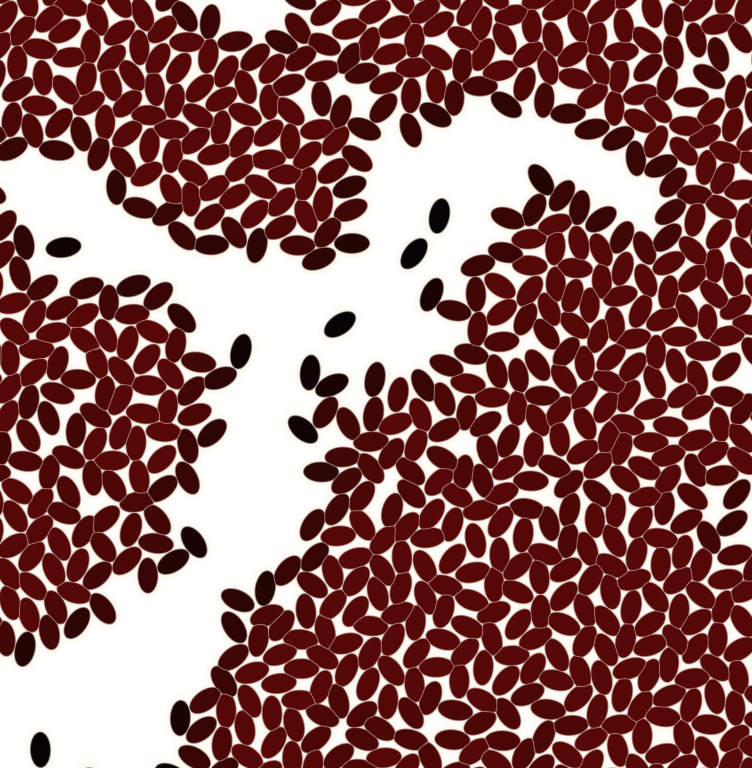
This pattern is drawn by a WebGL 2 fragment shader. Its source:

```glsl
#version 300 es
precision highp float;
// Dark red oval grains crowded into patches, with white clearings between them.
// Grains start on a staggered, jittered grid; two relaxation passes push and turn
// overlapping neighbours apart. Crowded grains are red, lonely ones almost black.

#define CELL 0.0335               // grid spacing, in canvas heights
#define HALF_SIZE vec2(0.69, 0.39) // grain half axes, in cells
#define JITTER 0.42               // scatter of the starting places
#define CLEARING 0.36             // noise level below which the ground is bare
#define PATCH_SCALE 0.17          // noise frequency of the patches, per cell
#define STRAY 0.05                // chance of a lone grain in a clearing
#define TURN 1.4                  // how readily touching grains rotate
#define EDGE 0.0016               // half width of the soft rim, in canvas heights

uniform vec2 u_resolution;
out vec4 fragColor;

const int SIDE = 7;               // cells along one side of the local window
const vec3 LONELY = vec3(0.02, 0.01, 0.01);
const vec3 CROWDED = vec3(0.335, 0.031, 0.021);
const vec3 PAPER = vec3(1.0, 1.0, 0.998);
const vec3 CREAM = vec3(0.985, 0.97, 0.935);

float hash(vec2 p) {
    return fract(sin(dot(p, vec2(127.1, 311.7))) * 43758.5453);
}

float noise(vec2 p) {
    vec2 i = floor(p), f = fract(p);
    f = f * f * (3.0 - 2.0 * f);
    return mix(mix(hash(i), hash(i + vec2(1, 0)), f.x),
               mix(hash(i + vec2(0, 1)), hash(i + vec2(1, 1)), f.x), f.y);
}

// Grain of a cell: centre in xy, direction in zw (zero when the cell is empty)
vec4 seedGrain(vec2 cell) {
    float ground = 0.7 * noise(cell * PATCH_SCALE + 3.7)
                 + 0.3 * noise(cell * PATCH_SCALE * 2.3 + 41.3);
    float chance = ground > CLEARING ? 0.97 : STRAY;
    float present = step(hash(cell + 17.3), chance);
    float angle = 6.2832 * noise(cell * 0.35 + 9.1) + 2.2 * (hash(cell + 5.9) - 0.5);
    vec2 scatter = vec2(hash(cell + 71.7), hash(cell + 33.1)) - 0.5;
    float stagger = 0.5 * mod(cell.y, 2.0) - 0.25;
    vec2 centre = cell + 0.5 + vec2(stagger, 0.0) + JITTER * scatter;
    return vec4(centre, present * vec2(cos(angle), sin(angle)));
}

// Shift and turn that free grain a from grain b, using a soft ellipse contact range
vec4 separation(vec4 a, vec4 b) {
    vec2 sq = HALF_SIZE * HALF_SIZE;
    float chi = (sq.x - sq.y) / (sq.x + sq.y);
    vec2 gap = a.xy - b.xy;
    float dist = max(length(gap), 0.001);
    vec2 dir = gap / dist;
    float alongA = dot(dir, a.zw), alongB = dot(dir, b.zw);
    float both = alongA + alongB, diff = alongA - alongB;
    float c = chi * dot(a.zw, b.zw);
    float range = 2.0 * HALF_SIZE.y * inversesqrt(
        1.0 - 0.5 * chi * (both * both / (1.0 + c) + diff * diff / (1.0 - c)));
    float overlap = max(range - dist, 0.0);
    float spin = 2.0 * alongA * (dir.x * a.w - dir.y * a.z);
    return overlap * vec4(0.46 * dir, TURN * spin * vec2(-a.w, a.z));
}

float ellipseDistance(vec2 p, vec4 grain) {
    vec2 q = p - grain.xy;
    q = vec2(dot(q, grain.zw), dot(q, vec2(-grain.w, grain.z)));
    float k = length(q / HALF_SIZE);
    return k * (k - 1.0) / max(length(q / (HALF_SIZE * HALF_SIZE)), 0.0001);
}

void main() {
    // Tilted grid, so that its rows do not follow the canvas
    vec2 p = mat2(0.84, 0.5426, -0.5426, 0.84) * gl_FragCoord.xy / u_resolution.y / CELL;
    vec2 corner = floor(p) - float(SIDE / 2);
    vec4 grains[SIDE * SIDE];
    for (int k = 0; k < SIDE * SIDE; k++)
        grains[k] = seedGrain(corner + vec2(k % SIDE, k / SIDE));

    // Relaxation: each pass settles a window one cell smaller on every side
    for (int margin = 1; margin <= 2; margin++) {
        vec4 before[SIDE * SIDE] = grains;
        for (int j = margin; j < SIDE - margin; j++)
        for (int i = margin; i < SIDE - margin; i++) {
            int self = j * SIDE + i;
            vec4 grain = before[self];
            if (dot(grain.zw, grain.zw) < 0.5) continue;
            vec4 move = vec4(0.0);
            for (int n = 0; n < 9; n++) {
                vec4 other = before[self + (n / 3 - 1) * SIDE + n % 3 - 1];
                if (n != 4 && dot(other.zw, other.zw) > 0.5) move += separation(grain, other);
            }
            grain += move;
            grains[self] = vec4(grain.xy, normalize(grain.zw));
        }
    }

    // Nearest grain, the runner-up, and how crowded the nearest one is
    float nearest = 9.0, second = 9.0, crowd = 0.0;
    for (int m = 0; m < 9; m++) {
        int self = (m / 3 + 2) * SIDE + m % 3 + 2;
        if (dot(grains[self].zw, grains[self].zw) < 0.5) continue;
        float d = ellipseDistance(p, grains[self]);
        second = min(second, max(d, nearest));
        if (d < nearest) {
            nearest = d;
            crowd = -1.0;
            for (int n = 0; n < 9; n++)
                crowd += length(grains[self + (n / 3 - 1) * SIDE + n % 3 - 1].zw);
        }
    }

    // Seams keep overlapping grains apart; the paper is warmer beside a grain
    float shape = max(nearest, 0.5 * (nearest - second)) * CELL;
    float rim = max(EDGE, 0.6 / u_resolution.y);
    vec3 ground = mix(CREAM, PAPER, smoothstep(0.0, 0.3, nearest));
    vec3 body = mix(LONELY, CROWDED, crowd / 8.0);
    fragColor = vec4(mix(body, ground, smoothstep(-rim, rim, shape)), 1.0);
}
```
